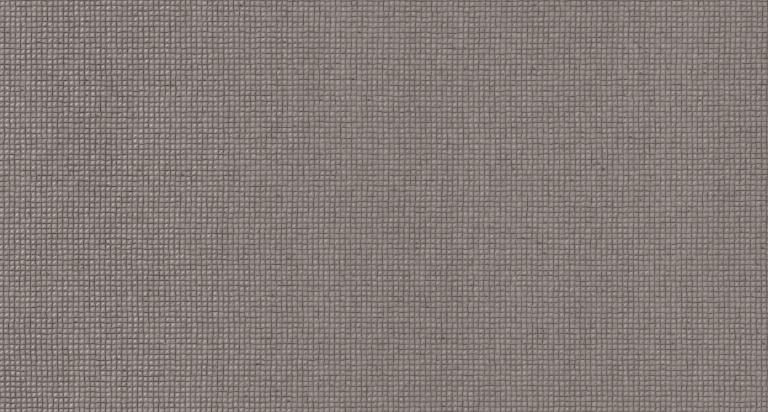
Write a WebGL 1 fragment shader that draws this texture.

```glsl
precision highp float;
// Fine taupe woven cloth: crossing threads, dark holes and a sheen on the left.

uniform vec2 u_resolution;

const vec2 REPEATS = vec2(144.0, 78.0);
const vec3 GAP = vec3(0.350, 0.308, 0.290);
const vec3 THREAD = vec3(0.548, 0.517, 0.498);
const vec3 SHEEN = vec3(0.770, 0.755, 0.737);

float hash(vec2 p) {
  vec3 q = fract(vec3(p.xyx) * 0.1031);
  q += dot(q, q.yzx + 33.33);
  return fract((q.x + q.y) * q.z);
}

float noise(vec2 p) {
  vec2 i = floor(p);
  vec2 f = fract(p);
  f = f * f * (3.0 - 2.0 * f);
  float low = mix(hash(i), hash(i + vec2(1.0, 0.0)), f.x);
  float high = mix(hash(i + vec2(0.0, 1.0)), hash(i + vec2(1.0, 1.0)), f.x);
  return mix(low, high, f.y);
}

// Slight drift of the threads, in cells.
vec2 threadDrift(vec2 uv) {
  return 0.30 * vec2(noise(uv * vec2(4.0, 5.0)), noise(uv * vec2(5.0, 4.0) + 40.0));
}

// Dark seam of given half width along the cell border at coordinate x.
float seam(float x, float halfWidth, float blur) {
  return 1.0 - smoothstep(halfWidth - blur, halfWidth + blur, 0.5 - abs(x));
}

// Round hole at the cell corners, where four knots meet.
float cornerHole(vec2 p, float radius, float blur) {
  return 1.0 - smoothstep(radius - blur, radius + blur, length(0.5 - abs(p)));
}

// Slanted glint, rising to the right across a knot.
float glint(vec2 p, float blur) {
  vec2 q = p - vec2(-0.04, 0.08);
  vec2 along = vec2(q.x + q.y, q.y - q.x) * 0.707;
  float d = length(along * vec2(0.70, 1.4)) - 0.20;
  return 1.0 - smoothstep(-blur, blur, d);
}

// Broad light: a paler left edge and faint vertical bands.
float broadLight(vec2 uv, float leftSide) {
  float bands = noise(vec2(uv.x * 9.0, uv.y * 1.5)) - 0.5;
  float streaks = noise(vec2(uv.x * 50.0, uv.y * 3.0) + 70.0) - 0.5;
  return 0.016 * bands + 0.012 * streaks + 0.006 * leftSide;
}

void main() {
  vec2 uv = gl_FragCoord.xy / u_resolution;
  vec2 cell = uv * REPEATS + threadDrift(uv);

  // Each crossing is nudged, so that the seams are not quite straight.
  cell += 0.22 * (vec2(noise(cell * 0.9 + 11.0), noise(cell * 0.9 + 57.0)) - 0.5);
  vec2 id = floor(cell);
  vec2 p = fract(cell) - 0.5;
  float blur = max(0.08, 0.60 * REPEATS.x / u_resolution.x);

  // Relief is strong at the left and flattens to the right.
  float leftSide = 1.0 - smoothstep(0.10, 0.50, uv.x);
  float relief = mix(0.70, 0.88, leftSide);

  // Seams fade in and out from place to place; holes stay dark.
  vec2 wear = vec2(noise(cell * vec2(1.0, 0.8) + 23.0), noise(cell * vec2(0.8, 1.0) + 81.0));
  vec2 depth = 0.30 + 0.80 * wear;
  float upright = seam(p.x, 0.10, blur) * depth.x;
  float level = seam(p.y, 0.10, blur) * depth.y;
  float hole = 0.85 * cornerHole(p, 0.20, blur);
  float dark = max(hole, max(upright, level));
  vec3 color = mix(THREAD, GAP, clamp(dark * relief, 0.0, 1.0));

  // Sheen differs from knot to knot and gathers in upright streaks.
  float gather = 0.8 + 0.4 * noise(vec2(id.x * 0.6, id.y * 0.12) + 15.0);
  float shine = mix(0.40, 0.66, leftSide) * gather * (0.5 + 0.7 * hash(id + 3.0));
  color = mix(color, SHEEN, clamp(shine * glint(p, blur), 0.0, 1.0));

  // Lower right of each knot falls into shade.
  color -= 0.030 * relief * smoothstep(-0.1, 0.6, p.x - p.y);

  // Uneven yarn and fibre grain.
  color += 0.025 * (hash(id + 51.0) - 0.5);
  color += 0.060 * (noise(cell * 3.1) - 0.5);

  // Few small dark flecks where threads part.
  float fleck = step(0.985, hash(id + 90.0));
  color -= 0.10 * fleck * (1.0 - smoothstep(0.05, 0.40, length(p + vec2(0.2, 0.3))));

  color += broadLight(uv, leftSide);
  gl_FragColor = vec4(clamp(color, 0.0, 1.0), 1.0);
}
```
